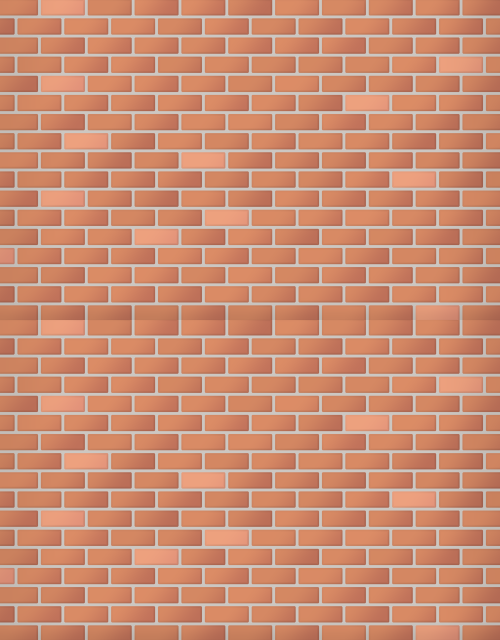
This texture is drawn by a WebGL 2 fragment shader. Its source:

```glsl
#version 300 es
precision highp float;

uniform vec2 u_resolution;
out vec4 outColor;

const vec2 BRICKS = vec2(10.674, 16.725);   // columns across, rows per panel
const vec2 OFFSET = vec2(-0.842, 0.116);    // where the bond starts
const float PANELS = 2.0;                   // panels stacked down the canvas
const float BRICK_RATIO = 2.457;            // brick pitch over row pitch
const float MORTAR_HALF = 0.075;            // in row pitches
const float CORNER = 0.07;

const vec3 MORTAR = vec3(0.80, 0.78, 0.76);
const vec3 CLAY_LIGHT = vec3(0.845, 0.540, 0.392);
const vec3 CLAY_DARK = vec3(0.745, 0.440, 0.350);
const vec3 PALE_LIGHT = vec3(0.930, 0.630, 0.495);
const vec3 PALE_DARK = vec3(0.880, 0.565, 0.475);

// Integer hash of a cell, 0 to 1
float hash(vec2 cell, uint seed) {
    uvec2 q = uvec2(ivec2(cell) + 64);
    uint n = q.x * 1597u + q.y * 51749u + seed * 7919u;
    n = (n ^ (n >> 15u)) * 73471u;
    n = (n ^ (n >> 13u)) * 91733u;
    n ^= n >> 16u;
    return float(n & 65535u) / 65536.0;
}

float roundedBox(vec2 p, vec2 halfSize, float radius) {
    vec2 q = abs(p) - halfSize + radius;
    return length(max(q, 0.0)) + min(max(q.x, q.y), 0.0) - radius;
}

// One pale brick in somewhat more than half of the rows
float paleBrick(vec2 cell) {
    vec2 rowKey = vec2(0.0, cell.y);
    float column = floor(hash(rowKey, 3u) * 11.0) - 1.0;
    return step(hash(rowKey, 8u), 0.58) * step(abs(cell.x - column), 0.5);
}

// Diagonal firing gradient, darkest at the lower right
vec3 brickColor(vec2 cell, vec2 local) {
    float shift = (hash(cell, 1u) - 0.5) * 0.5;
    float diagonal = 0.8 * local.x + 0.25 * local.y + shift;
    float firing = smoothstep(0.30, 1.12, diagonal);
    vec3 clay = mix(CLAY_LIGHT, CLAY_DARK, firing);
    vec3 pale = mix(PALE_LIGHT, PALE_DARK, firing);
    clay *= 0.98 + 0.04 * hash(cell, 2u);
    return mix(clay, pale, paleBrick(cell));
}

// Darkening toward the panel foot and the canvas sides
float panelShade(float x, float down) {
    float foot = 0.08 * smoothstep(0.93, 1.0, down);
    float sides = 0.05 * smoothstep(0.36, 0.5, abs(x - 0.5));
    return 1.0 - foot - sides;
}

void main() {
    vec2 uv = gl_FragCoord.xy / u_resolution;
    float down = fract((1.0 - uv.y) * PANELS);

    // Running bond: odd rows slide by half a brick
    vec2 wall = vec2(uv.x, down) * BRICKS + OFFSET;
    float row = floor(wall.y);
    wall.x += 0.5 * mod(row, 2.0);
    vec2 cell = vec2(floor(wall.x), row);
    vec2 local = fract(wall);

    // Brick outline, measured in row pitches
    vec2 pitch = vec2(BRICK_RATIO, 1.0);
    vec2 halfSize = 0.5 * pitch - MORTAR_HALF;
    float edge = roundedBox((local - 0.5) * pitch, halfSize, CORNER);
    float soft = max(0.65 * BRICKS.y * PANELS / u_resolution.y, 0.03);
    float inside = 1.0 - smoothstep(-soft, soft, edge);

    // Thin shadow along the rim, stronger low and right
    float rim = smoothstep(-0.14, 0.0, edge);
    float lowerRight = smoothstep(0.5, 1.5, local.x + local.y);
    vec3 brick = brickColor(cell, local) * (1.0 - rim * mix(0.03, 0.12, lowerRight));

    vec3 color = mix(MORTAR, brick, inside) * panelShade(uv.x, down);
    outColor = vec4(color, 1.0);
}
```
